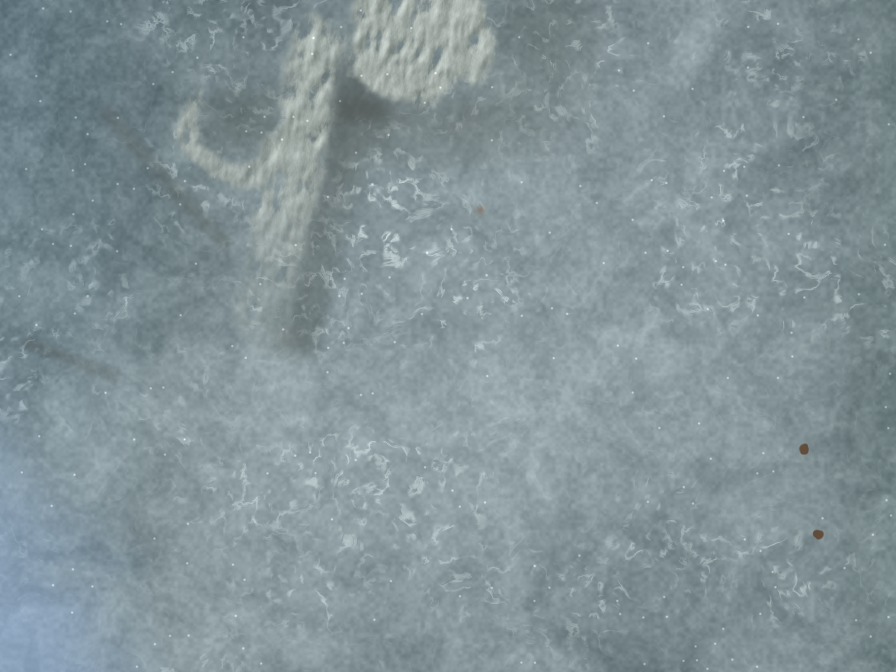
A Shadertoy shader for this texture:

```glsl
// Weathered grey-blue slab with mottled mineral bloom, a smeared putty patch
// at the top and a cool sheen in the lower left corner. Layered value noise
// makes the mottling; noise-warped distance functions shape the putty.

#define SLATE vec3(0.495, 0.555, 0.572)
#define PUTTY vec3(0.645, 0.680, 0.655)
#define SHADOW vec3(0.315, 0.345, 0.335)
#define SHEEN vec3(0.540, 0.635, 0.745)
#define RUST vec3(0.370, 0.275, 0.200)
#define CLOUD_CONTRAST 0.17
#define MOTTLE_CONTRAST 0.15
#define GRAIN_CONTRAST 0.10
#define BLOOM_AMOUNT 0.12
#define SPARK_CELLS 42.0

float hash(vec2 p) {
    vec3 q = fract(p.xyx * 0.1031);
    q += dot(q, q.yzx + 33.33);
    return fract((q.x + q.y) * q.z);
}

float noise(vec2 p) {
    vec2 i = floor(p), f = fract(p);
    f = f * f * (3.0 - 2.0 * f);
    return mix(mix(hash(i), hash(i + vec2(1, 0)), f.x),
               mix(hash(i + vec2(0, 1)), hash(i + vec2(1, 1)), f.x), f.y);
}

float fbm(vec2 p) {
    float sum = 0.0, gain = 0.5;
    for (int i = 0; i < 5; i++) {
        sum += gain * noise(p);
        p = mat2(1.6, 1.2, -1.2, 1.6) * p + 17.3;
        gain *= 0.5;
    }
    return sum;
}

float segment(vec2 p, vec2 a, vec2 b) {
    vec2 d = b - a;
    return length(p - a - d * clamp(dot(p - a, d) / dot(d, d), 0.0, 1.0));
}

// Soft round falloff: 1 at the centre, near 0 beyond the radii
float glow(vec2 p, vec2 centre, vec2 radii) {
    vec2 d = (p - centre) / radii;
    return exp(-dot(d, d));
}

// Approximate signed distance to an ellipse
float ellipse(vec2 p, vec2 centre, vec2 radii) {
    return (length((p - centre) / radii) - 1.0) * min(radii.x, radii.y);
}

vec3 slab(vec2 p) {
    vec3 col = SLATE;

    // Broad light and darkened edges
    col += 0.055 * glow(p, vec2(0.66, 0.36), vec2(0.50, 0.42));
    col -= vec3(0.085, 0.075, 0.070) * glow(p, vec2(0.0, 1.0), vec2(0.42, 0.55));
    col -= vec3(0.055, 0.050, 0.055) * smoothstep(1.05, 1.36, p.x);
    col -= 0.035 * glow(p, vec2(0.85, 0.06), vec2(0.35, 0.20));
    col -= 0.060 * glow(p, vec2(0.05, 0.48), vec2(0.14, 0.07));
    col += vec3(-0.012, 0.0, 0.012) * smoothstep(0.3, 0.0, p.x);

    // Clouds, small mottles and fine grain
    vec2 warp = vec2(fbm(p * 9.0), fbm(p * 9.0 + 40.0)) - 0.5;
    float cloud = fbm(p * 5.0 + warp) - 0.48;
    float mottle = fbm(p * 26.0 + warp * 3.0) - 0.48;
    float grain = noise(p * 130.0) * 0.6 + noise(p * 210.0 + 9.0) * 0.4 - 0.5;
    col += CLOUD_CONTRAST * cloud + MOTTLE_CONTRAST * mottle + GRAIN_CONTRAST * grain;

    // Pale wisps of bloom, gathered in loose drifts
    float drift = smoothstep(0.42, 0.68, fbm(p * 7.0 + 61.0));
    drift += 0.7 * glow(p, vec2(0.60, 0.68), vec2(0.14, 0.15));
    float wisp = 1.0 - abs(2.0 * fbm(p * 42.0 + warp * 4.0) - 0.97);
    wisp = smoothstep(0.80, 1.0, wisp) * smoothstep(0.35, 0.75, noise(p * 85.0));
    col += BLOOM_AMOUNT * vec3(1.0, 0.98, 0.93) * wisp * (0.25 + drift);

    // Cool sheen
    float sheen = smoothstep(0.08, -0.16, p.x * 0.85 + p.y * 0.50 - 0.20 + 0.12 * cloud);
    return mix(col, SHEEN + 0.10 * mottle + 0.05 * grain, 0.85 * sheen);
}

// Dark smears beside the putty and on the left side
vec3 addShadows(vec3 col, vec2 p) {
    float rough = 0.55 + 0.9 * fbm(p * 30.0);
    float dark = 0.60 * glow(p, vec2(0.53, 0.85), vec2(0.055, 0.07));
    dark += 0.35 * glow(p, vec2(0.66, 0.82), vec2(0.16, 0.06));
    dark += 0.30 * glow(p, vec2(0.81, 0.95), vec2(0.08, 0.10));
    dark += 0.40 * glow(p, vec2(0.36, 0.82), vec2(0.07, 0.06));
    dark += 0.40 * smoothstep(0.06, 0.0, segment(p, vec2(0.51, 0.78), vec2(0.44, 0.50)));
    dark += 0.32 * smoothstep(0.025, 0.0, segment(p, vec2(0.16, 0.83), vec2(0.33, 0.64)));
    dark += 0.30 * smoothstep(0.018, 0.0, segment(p, vec2(0.04, 0.49), vec2(0.17, 0.44)));
    return mix(col, SHADOW, clamp(dark * rough, 0.0, 0.85));
}

vec3 addPutty(vec3 col, vec2 p) {
    vec2 q = p + 0.045 * (vec2(fbm(p * 22.0), fbm(p * 22.0 + 30.0)) - 0.48);
    float patchDist = ellipse(q, vec2(0.630, 0.945), vec2(0.110, 0.095));
    float ridge = segment(q, vec2(0.475, 0.93), vec2(0.385, 0.51)) - 0.040;
    float ring = abs(ellipse(q, vec2(0.365, 0.82), vec2(0.090, 0.080))) - 0.014;
    ring += 0.05 * smoothstep(0.82, 0.95, p.y);

    // Pits and streaks run along the downward smear
    vec2 along = mat2(0.97, 0.22, -0.22, 0.97) * p;
    float streak = fbm(along * vec2(65.0, 30.0));
    float relief = streak - fbm((along + vec2(-0.006, 0.006)) * vec2(65.0, 30.0));
    float fade = smoothstep(0.49, 0.78, p.y);
    float cover = smoothstep(0.008, -0.008, patchDist) * 0.92;
    cover = max(cover, smoothstep(0.016, -0.012, ridge) * mix(0.20, 0.82, fade));
    cover = max(cover, smoothstep(0.010, -0.008, ring) * 0.75);
    cover *= smoothstep(0.22, 0.42, streak);
    return mix(col, PUTTY + 0.45 * relief + 0.10 * (streak - 0.48), cover);
}

vec3 addSpecks(vec3 col, vec2 p, float pixel) {
    // Sparse bright sparks on a jittered grid
    vec2 cell = floor(p * SPARK_CELLS);
    vec2 jitter = 0.2 + 0.6 * vec2(hash(cell + 3.0), hash(cell + 71.0));
    float d = length(p - (cell + jitter) / SPARK_CELLS);
    float spark = step(0.91, hash(cell + 19.0)) * smoothstep(0.0015 + pixel, 0.0, d);
    col += 0.24 * spark;

    // Rust drops
    for (int i = 0; i < 2; i++) {
        vec2 centre = vec2(1.196, 0.332) + float(i) * vec2(0.021, -0.127);
        float drop = length(p - centre) + 0.004 * (noise(p * 160.0) - 0.5);
        col = mix(col, RUST, 0.9 * smoothstep(0.007 + pixel, 0.007 - pixel, drop));
    }
    float stain = glow(p, vec2(0.715, 0.687), vec2(0.006));
    return mix(col, RUST + 0.12, 0.6 * stain);
}

void mainImage(out vec4 fragColor, in vec2 fragCoord) {
    vec2 p = fragCoord / iResolution.y;
    vec3 col = slab(p);
    col = addShadows(col, p);
    col = addPutty(col, p);
    col = addSpecks(col, p, 1.0 / iResolution.y);
    fragColor = vec4(clamp(col, 0.0, 1.0), 1.0);
}
```
